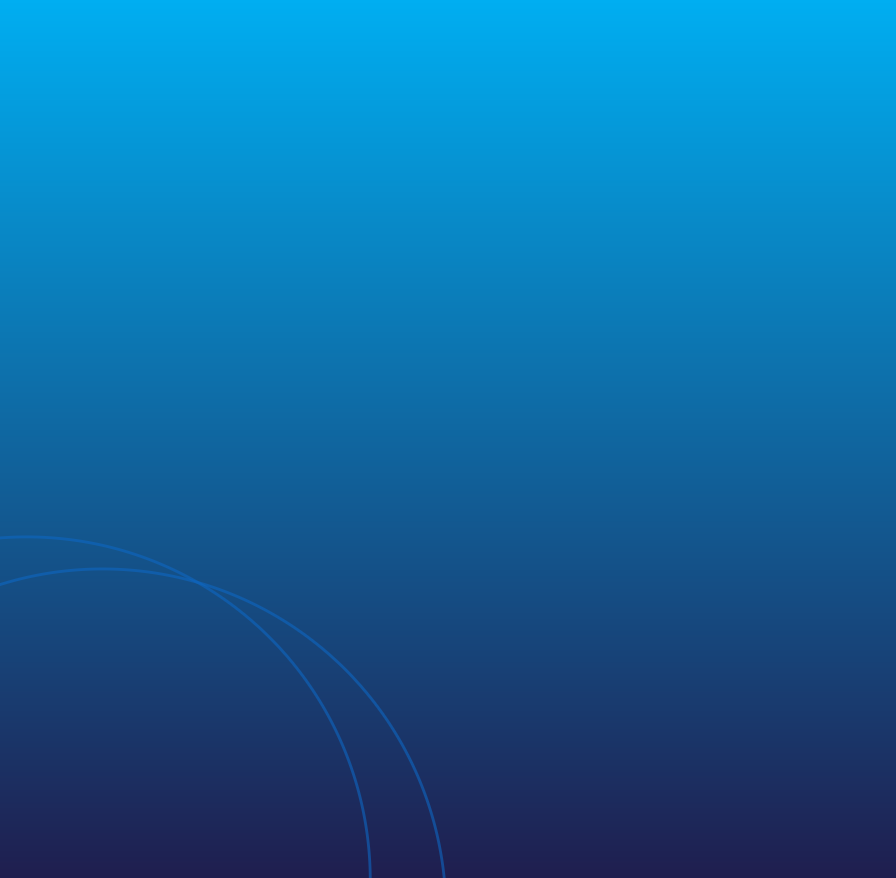
A Shadertoy shader for this background:

```glsl
const vec3 SKY_BLUE = vec3(0.0, 0.682, 0.945);
const vec3 DEEP_NAVY = vec3(0.122, 0.118, 0.308);
const vec3 LINE_BLUE = vec3(0.05, 0.40, 0.76);

// Vertical blend from the bottom colour to the top colour
vec3 verticalGradient(float height, vec3 bottom, vec3 top) {
    return mix(bottom, top, clamp(height, 0.0, 1.0));
}

// Antialiased coverage of a thin circle outline
float ringCoverage(vec2 p, vec2 center, float radius, float halfWidth, float pixel) {
    float edgeDistance = abs(length(p - center) - radius);
    return clamp(0.5 + (halfWidth - edgeDistance) / pixel, 0.0, 1.0);
}

void mainImage(out vec4 fragColor, in vec2 fragCoord) {
    // Canvas height is one unit
    vec2 p = fragCoord / iResolution.y;
    float pixel = 1.0 / iResolution.y;

    vec3 color = verticalGradient(p.y, DEEP_NAVY, SKY_BLUE);

    // Two crossing translucent arcs of equal radius
    vec2 firstCenter = vec2(0.0305, -0.0027);
    vec2 centerStep = vec2(0.0862, -0.0365);
    float radius = 0.3912;
    float halfWidth = 0.0016;
    float opacity = 0.6;
    for (int i = 0; i < 2; i++) {
        vec2 center = firstCenter + float(i) * centerStep;
        float ring = ringCoverage(p, center, radius, halfWidth, pixel);
        color = mix(color, LINE_BLUE, opacity * ring);
    }

    fragColor = vec4(color, 1.0);
}
```
